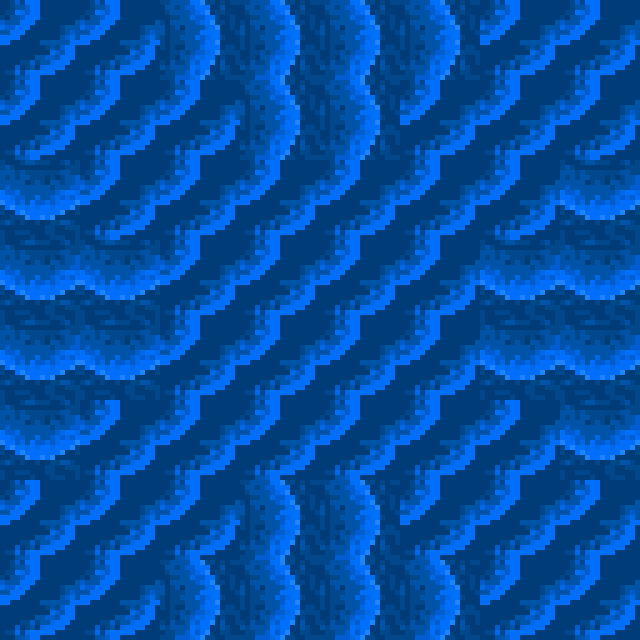
A Shadertoy shader for this pattern:

```glsl
const float TILES = 8.0;
const float CELLS = 16.0;

vec2 gradientAt(vec2 p) {
    float a = 6.2832 * fract(sin(dot(p, vec2(127.1, 311.7))) * 43758.5);
    return vec2(cos(a), sin(a));
}

float gradientNoise(vec2 p) {
    vec2 i = floor(p), f = fract(p), e = vec2(0.0, 1.0);
    vec2 u = f * f * f * (f * (f * 6.0 - 15.0) + 10.0);
    float low = mix(dot(gradientAt(i), f),
                    dot(gradientAt(i + e.yx), f - e.yx), u.x);
    float high = mix(dot(gradientAt(i + e), f - e),
                     dot(gradientAt(i + 1.0), f - 1.0), u.x);
    return mix(low, high, u.y);
}

// Stepped water palette, from deep blue to foam highlight
vec3 waterColor(float level) {
    vec3 c = vec3(0.0, 0.24, 0.47);
    c = mix(c, vec3(0.0, 0.28, 0.55), step(0.18, level));
    c = mix(c, vec3(0.0, 0.33, 0.66), step(0.32, level));
    c = mix(c, vec3(0.0, 0.36, 0.81), step(0.60, level));
    c = mix(c, vec3(0.0, 0.41, 0.90), step(0.74, level));
    c = mix(c, vec3(0.0, 0.44, 0.99), step(0.86, level));
    return mix(c, vec3(0.12, 0.52, 0.99), step(1.15, level));
}

// Diagonal crest made of a long and a short scallop
float diagonalWave(vec2 cell) {
    float row = mod(cell.y + 1.0, CELLS);
    bool longLobe = row < 10.0;
    float s = longLobe ? max(row - 1.0, 0.0) / 8.0 : (row - 10.0) / 5.0;
    float drop = pow(s, 2.6);
    float rimX = floor((longLobe ? 8.0 - 6.0 * drop : 15.0 - 4.0 * drop) + 0.5);
    float depth = mod(rimX - 1.0 - cell.x, CELLS);
    float width = mix(5.5, 10.0, smoothstep(0.1, 0.75, s));
    float rim = mix(1.5, 4.0, s * s);
    float speckle = gradientNoise(cell * 0.73 + 4.3);
    float body = 1.05 - 0.95 * depth / width + 0.95 * speckle;
    float level = depth < rim ? 1.0 : min(body, 1.0);
    return depth < width ? level : 0.0;
}

// Upright crest bulging to the right over faint streaks
float uprightWave(vec2 cell) {
    float arc = sin(3.14159 * (cell.y + 0.5) / CELLS);
    float rimX = floor(8.0 + 4.2 * pow(arc, 0.65) + 0.3);
    float depth = rimX - 1.0 - cell.x;
    float speckle = gradientNoise(cell * 0.73 + 9.1);
    float streak = gradientNoise(cell * vec2(0.83, 0.37) + 2.7);
    float faint = step(0.04, streak) * 0.22 + step(0.32, streak) * 0.15;
    float body = 1.08 - 0.12 * depth + 0.55 * speckle;
    float level = depth < 1.0 ? 1.0 + 0.2 * step(-0.12, speckle)
                : depth < 2.0 ? 1.0 : min(body, 1.0);
    return depth < 0.0 || depth > 8.5 ? faint : max(level, faint);
}

vec3 waterAt(vec2 uv) {
    vec2 grid = uv * TILES;
    vec2 cell = floor(fract(grid) * CELLS);
    vec2 away = abs(floor(grid) + 0.5 - 0.5 * TILES);

    // Wedges on the four sides switch the wave direction
    float side = away.y - away.x;
    float level = side > 1.5 ? uprightWave(cell)
                : side < -1.5 ? uprightWave(cell.yx)
                : diagonalWave(cell);
    return waterColor(level);
}

void mainImage(out vec4 fragColor, in vec2 fragCoord) {
    // Four samples smooth the cell borders
    vec3 color = vec3(0.0);
    for (int i = 0; i < 4; i++) {
        vec2 offset = vec2(float(i % 2), float(i / 2)) * 0.5 - 0.25;
        vec2 uv = (fragCoord + offset) / iResolution.xy;
        color += waterColor(0.0) * 0.0 + waterAt(vec2(uv.x, 1.0 - uv.y));
    }
    fragColor = vec4(color * 0.25, 1.0);
}
```
